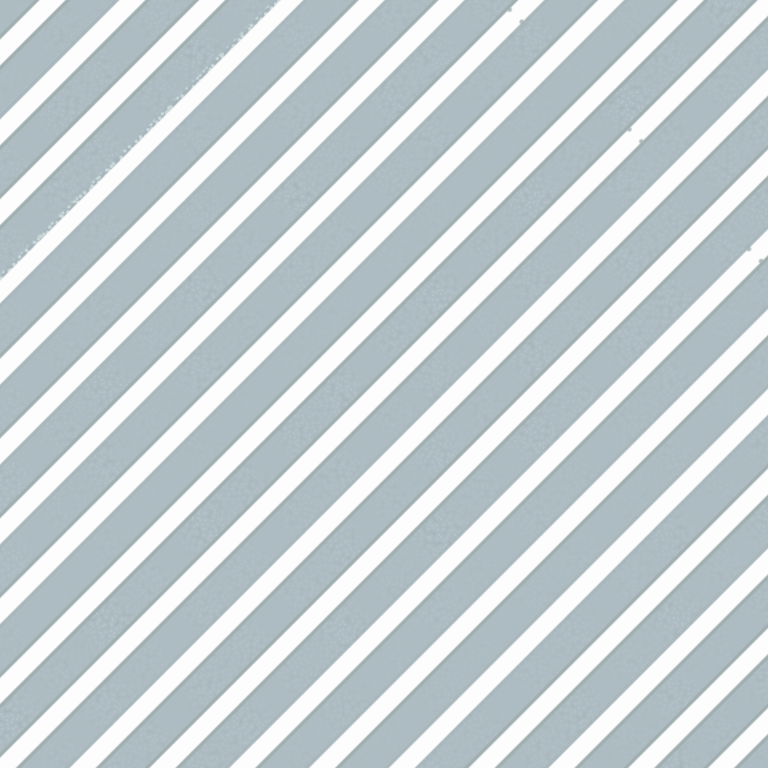
Reproduce this pattern procedurally as a WebGL 1 fragment shader.

```glsl
precision highp float;

uniform vec2 u_resolution;

float hash(vec2 p) {
  return fract(sin(dot(p, vec2(41.3, 289.1))) * 4375.85);
}

// Distance to the nearest jittered cell point
float cellular(vec2 p) {
  vec2 cell = floor(p);
  float nearest = 2.0;
  for (int y = -1; y <= 1; y++) {
    for (int x = -1; x <= 1; x++) {
      vec2 c = cell + vec2(float(x), float(y));
      vec2 point = c + vec2(hash(c), hash(c + 17.0));
      nearest = min(nearest, length(p - point));
    }
  }
  return nearest;
}

void main() {
  vec2 uv = gl_FragCoord.xy / u_resolution;
  float pixel = 1.0 / min(u_resolution.x, u_resolution.y);
  float across = uv.x + 1.0 - uv.y;
  float along = uv.x + uv.y - 1.0;

  // Diagonal repeat, centred on each white stripe
  float t = (across - 0.0685) / 0.1039;
  float stripe = floor(t + 0.5);
  float offset = (t - stripe) * 0.1039;
  float side = step(0.0, offset);

  // The fourth stripe is slightly thinner
  float thin = 1.0 - step(0.5, abs(stripe - 3.0));
  float edge = abs(offset) - 0.0168 + 0.002 * thin;
  float softness = max(0.0022, 1.2 * pixel);
  float white = 1.0 - smoothstep(-softness, softness, edge);

  // Fine mottling, stronger in some grey bands
  float band = floor(t);
  float grain = cellular(uv * 150.0);
  float drift = 0.5 + 0.25 * (sin(along * 23.0 + band * 2.1) + sin(along * 51.0 - band));
  float strength = mix(0.25, 1.0, hash(vec2(band, 5.0))) * drift;
  vec3 grey = vec3(0.68, 0.737, 0.76);
  grey += 0.035 * strength * (1.0 - smoothstep(0.1, 0.35, grain));
  grey -= 0.03 * strength * smoothstep(0.55, 0.85, grain);

  // Dark rims along the stripes, faded on some sides
  float rim = 1.0 - smoothstep(0.0015, 0.0045, abs(edge - 0.0035));
  float fade = mix(0.35, 1.0, step(0.3, hash(vec2(stripe, side + 3.0))));
  grey = mix(grey, vec3(0.63, 0.685, 0.69), rim * fade);

  // Pale flecks beside the thin stripe
  float fleck = thin * (1.0 - side) * (1.0 - smoothstep(0.003, 0.008, abs(edge - 0.003)));
  grey = mix(grey, vec3(0.79, 0.85, 0.85), fleck * (1.0 - smoothstep(0.2, 0.5, grain)));

  vec3 color = mix(grey, vec3(0.993), white);

  // Small nicks across every third stripe
  float third = 1.0 - step(0.5, mod(stripe, 3.0));
  float nick = length(vec2(along - 0.651, edge + 0.001));
  float nicked = third * (1.0 - smoothstep(0.002, 0.002 + 2.0 * softness, nick));
  color = mix(color, vec3(0.64, 0.69, 0.70), 0.8 * nicked * step(5.5, stripe));

  gl_FragColor = vec4(color, 1.0);
}
```
